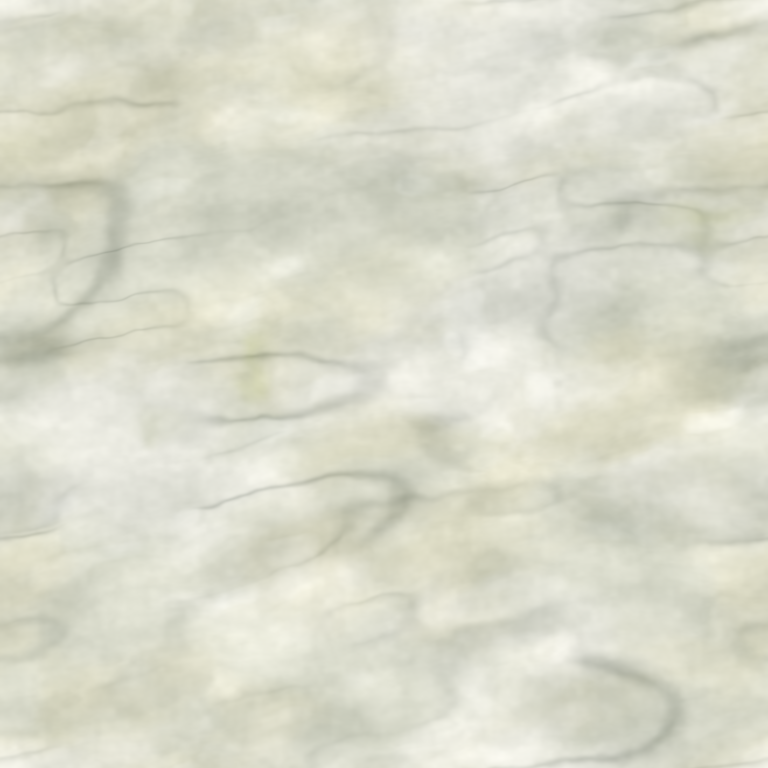
Reproduce this texture procedurally as a WebGL 1 fragment shader.

```glsl
precision highp float;
// Pale weathered stone with mossy stains, whitish patches and faint dark cracks.
// Layers of wrapping value noise, stretched sideways and leaning slightly
// upward, are warped and mixed; the result tiles on all four sides.

uniform vec2 u_resolution;

float hash(vec2 cell, float seed) {
  return fract(sin(dot(cell, vec2(127.1, 311.7)) + seed * 17.3) * 43758.5453);
}

// Hash of a lattice cell; each turn around x also shifts y by the lean.
float wrapHash(vec2 cell, vec2 size, float lean, float seed) {
  float turns = floor((cell.x + 0.5) / size.x);
  cell -= turns * vec2(size.x, -lean);
  cell.y = mod(cell.y + 0.5, size.y) - 0.5;
  return hash(floor(cell + 0.5), seed);
}

// Value noise with size cells per tile, rising by lean cells across it.
float noise(vec2 p, vec2 size, float lean, float seed) {
  vec2 q = vec2(p.x * size.x, p.y * size.y - p.x * lean);
  vec2 c = floor(q);
  vec2 f = q - c;
  f = f * f * f * (f * (f * 6.0 - 15.0) + 10.0);
  vec2 e = vec2(1.0, 0.0);
  float low = mix(wrapHash(c, size, lean, seed), wrapHash(c + e.xy, size, lean, seed), f.x);
  float high = mix(wrapHash(c + e.yx, size, lean, seed), wrapHash(c + e.xx, size, lean, seed), f.x);
  return mix(low, high, f.y);
}

float fbm(vec2 p, vec2 size, float lean, float seed) {
  float sum = 0.0;
  float weight = 0.516;
  for (int i = 0; i < 5; i++) {
    sum += weight * noise(p, size, lean, seed + float(i));
    size *= 2.0;
    lean *= 2.0;
    weight *= 0.5;
  }
  return sum;
}

// Thin dark line along a noise contour, broken up by a second noise.
float crack(vec2 p, vec2 size, float lean, float seed) {
  float side = noise(p, size, lean, seed) - 0.5;
  float gate = smoothstep(0.5, 0.8, noise(p, vec2(6.0, 11.0), 1.0, seed + 5.0));
  float line = exp(-side * side * 350.0) + 0.35 * exp(-abs(side) * 9.0);
  return line * gate;
}

void main() {
  vec2 uv = gl_FragCoord.xy / u_resolution;

  // Uneven warp so that no layer follows its lattice
  vec2 bend = vec2(fbm(uv, vec2(5.0), 0.0, 1.0), fbm(uv, vec2(4.0, 6.0), 0.0, 9.0)) - 0.5;
  vec2 p = uv + bend * vec2(0.12, 0.07);

  // Broad stains
  float moss = smoothstep(0.52, 0.7, fbm(p, vec2(3.0, 4.0), 0.0, 21.0));
  float pale = smoothstep(0.5, 0.75, fbm(p, vec2(3.0, 5.0), 1.0, 33.0)) * (1.0 - moss);
  float warmth = smoothstep(0.35, 0.65, fbm(p, vec2(4.0, 6.0), 1.0, 45.0));

  vec3 greyStone = vec3(0.838, 0.845, 0.785);
  vec3 creamStone = vec3(0.853, 0.848, 0.760);
  vec3 color = mix(greyStone, creamStone, warmth);
  color = mix(color, vec3(0.915, 0.915, 0.880), pale * 0.9);
  color = mix(color, vec3(0.785, 0.795, 0.655), moss * 0.9);

  // Sideways bedding and soft mottling
  float bedding = fbm(p, vec2(5.0, 14.0), 2.0, 57.0) - 0.5;
  float mottle = fbm(uv + bend * 0.04, vec2(14.0, 20.0), 0.0, 69.0) - 0.5;
  color += bedding * vec3(0.20, 0.19, 0.19) + mottle * vec3(0.13, 0.12, 0.13);

  // Yellow-green flecks inside the moss
  float fleck = noise(p, vec2(34.0, 44.0), 6.0, 81.0) - 0.5;
  color += moss * fleck * vec3(0.05, 0.05, -0.03);

  // Long cracks and shorter scratches
  float cracks = crack(p, vec2(3.0, 11.0), 1.0, 93.0) + 0.6 * crack(p, vec2(6.0, 18.0), 3.0, 107.0);
  color -= cracks * vec3(0.095, 0.090, 0.090);

  // Small whitish chips
  float chip = smoothstep(0.72, 0.95, noise(p, vec2(13.0, 24.0), 4.0, 121.0));
  color += chip * vec3(0.035, 0.035, 0.045);

  // Faint woven grain
  float weave = noise(uv, vec2(110.0, 70.0), 0.0, 133.0) + noise(uv, vec2(70.0, 110.0), 0.0, 145.0) - 1.0;
  color += weave * 0.018;

  gl_FragColor = vec4(clamp(color, 0.0, 1.0), 1.0);
}
```
